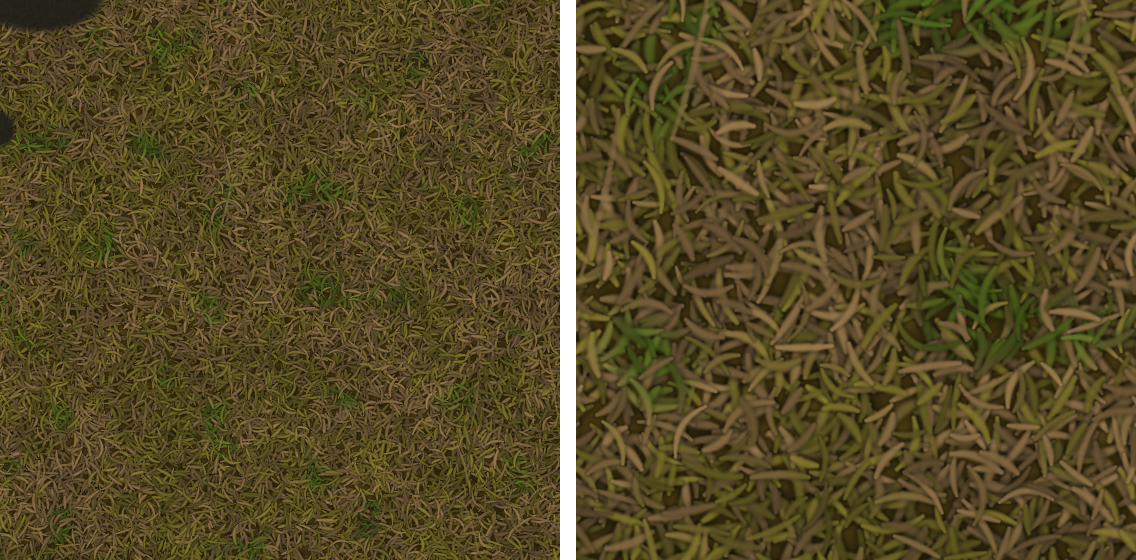
Left, the full canvas; right, a detail of the centre.
Reproduce this texture procedurally as a WebGL 1 fragment shader.

```glsl
precision highp float;
uniform vec2 u_resolution;

const float PI = 3.14159265;
const int LAYERS = 7;

const vec3 SOIL = vec3(0.235, 0.185, 0.055);
const vec3 DRY = vec3(0.475, 0.378, 0.238);
const vec3 OLIVE = vec3(0.415, 0.378, 0.138);
const vec3 FRESH = vec3(0.290, 0.370, 0.105);
const vec3 STRAW = vec3(0.520, 0.415, 0.275);
const vec3 SHADE = vec3(0.125, 0.120, 0.095);

vec3 hash3(vec2 p) {
  vec3 q = fract(p.xyx * vec3(0.1031, 0.1030, 0.0973));
  q += dot(q, q.yzx + 33.33);
  return fract((q.xxy + q.yzz) * q.zyx);
}

float cornerGradient(vec2 cell, vec2 corner, vec2 f) {
  float angle = 2.0 * PI * hash3(cell + corner).x;
  return dot(vec2(cos(angle), sin(angle)), f - corner);
}

float gradientNoise(vec2 p) {
  vec2 cell = floor(p);
  vec2 f = fract(p);
  vec2 u = f * f * f * (f * (f * 6.0 - 15.0) + 10.0);
  float low = mix(cornerGradient(cell, vec2(0.0), f),
                  cornerGradient(cell, vec2(1.0, 0.0), f), u.x);
  float high = mix(cornerGradient(cell, vec2(0.0, 1.0), f),
                   cornerGradient(cell, vec2(1.0), f), u.x);
  return mix(low, high, u.y);
}

// Distance to a bent blade, in multiples of its tapering half width
float bladeDistance(vec2 p, float angle, float halfLength, float halfWidth, float bend) {
  float c = cos(angle);
  float s = sin(angle);
  p = vec2(c * p.x + s * p.y, c * p.y - s * p.x);
  float along = clamp(p.x, -halfLength, halfLength);
  float t = along / halfLength;
  float d = length(vec2(p.x - along, p.y - bend * along * along));
  return d / (halfWidth * (1.0 - 0.45 * t * t));
}

vec3 bladeColor(float dryness, float freshness, vec3 rnd) {
  float dry = smoothstep(0.25, 0.75, dryness + 0.9 * (rnd.x - 0.5));
  vec3 color = mix(OLIVE, DRY, dry);
  color = mix(color, FRESH, freshness * step(0.4, rnd.y));
  return color * mix(0.72, 1.22, rnd.z);
}

// One scattered layer of short blades, each with a faint shadow
vec3 addBlades(vec3 color, vec2 p, float seed, float dryness, float freshness) {
  vec2 cell = floor(p);
  for (int y = -1; y <= 1; y++) {
    for (int x = -1; x <= 1; x++) {
      vec2 id = cell + vec2(float(x), float(y));
      vec3 place = hash3(id + seed);
      vec3 form = hash3(id + seed + 71.0);
      vec3 tint = hash3(id + seed + 143.0);
      float d = bladeDistance(p - id - place.xy, PI * place.z,
                              mix(0.35, 0.85, form.x), mix(0.09, 0.15, form.y),
                              1.1 * (form.z - 0.5));
      color *= 1.0 - 0.18 * (1.0 - smoothstep(1.0, 2.6, d));
      vec3 blade = bladeColor(dryness, freshness, tint) * (1.06 - 0.14 * min(d, 1.0));
      color = mix(color, blade, 0.9 * (1.0 - smoothstep(0.4, 1.45, d)));
    }
  }
  return color;
}

// Sparse long, thin, mostly upright stalks
vec3 addStalks(vec3 color, vec2 p) {
  vec2 cell = floor(p);
  for (int y = -1; y <= 1; y++) {
    for (int x = -1; x <= 1; x++) {
      vec2 id = cell + vec2(float(x), float(y));
      vec3 place = hash3(id + 311.0);
      vec3 form = hash3(id + 397.0);
      float angle = PI * 0.55 + 0.9 * (form.x - 0.5);
      float d = bladeDistance(p - id - place.xy, angle, mix(0.2, 0.42, form.y), 0.016, 0.15);
      float present = step(0.72, form.z);
      color = mix(color, STRAW, 0.6 * present * (1.0 - smoothstep(0.3, 1.5, d)));
    }
  }
  return color;
}

float softEllipse(vec2 p, vec2 center, vec2 radius, float softness) {
  return 1.0 - smoothstep(1.0 - softness, 1.0 + softness, length((p - center) / radius));
}

void main() {
  vec2 uv = gl_FragCoord.xy / u_resolution.y;

  // Broad dry and fresh patches
  float dryness = 0.5 + 0.75 * gradientNoise(uv * 6.0 + 3.7) + 0.5 * gradientNoise(uv * 17.0);
  float freshness = smoothstep(0.18, 0.5, gradientNoise(uv * 11.0 + 40.3));
  float light = 1.0 + 0.16 * gradientNoise(uv * 9.0 + 80.5);

  // Overlapping turf
  vec3 color = SOIL * (1.0 + 0.5 * gradientNoise(uv * 60.0));
  for (int i = 0; i < LAYERS; i++) {
    float layer = float(i);
    vec2 p = uv * (40.0 + 1.3 * layer) + layer * vec2(0.37, 0.61);
    color = addBlades(color, p, 19.0 * layer + 5.0, dryness, freshness);
  }
  color = addStalks(color, uv * 8.0) * light;

  // Dark shapes cut by the upper left border
  float dark = softEllipse(uv, vec2(0.07, 1.0), vec2(0.11, 0.055), 0.15);
  dark = max(dark, softEllipse(uv, vec2(0.0, 0.77), vec2(0.026, 0.03), 0.2));
  color = mix(color, SHADE, 0.92 * dark);

  gl_FragColor = vec4(color, 1.0);
}
```
